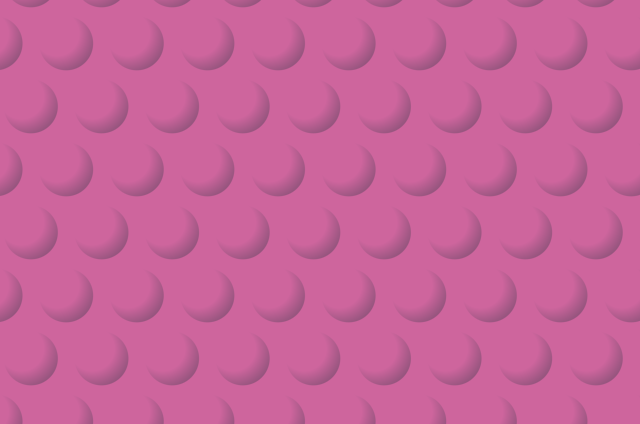
Reproduce this pattern procedurally as a WebGL 2 fragment shader.

```glsl
#version 300 es
precision highp float;

uniform vec2 u_resolution;
out vec4 fragColor;

// Lengths are fractions of the canvas height
const vec2 PITCH = vec2(0.16655, 0.1486);
const vec2 ORIGIN = vec2(0.1561, 0.0061);
const float RADIUS = 0.0635;

// Shading, in units of the ball radius
const vec2 LIGHT_FOCUS = vec2(-0.35, 0.36);
const float SHADE_START = 0.83;
const float SHADE_END = 1.50;

const vec3 PINK = vec3(0.806, 0.396, 0.616);
const vec3 SHADOW = vec3(0.580, 0.330, 0.490);

// Offset from the nearest ball centre; odd rows shift by half a pitch
vec2 ballOffset(vec2 p) {
    vec2 cell = (p - ORIGIN) / PITCH;
    float row = floor(cell.y + 0.5);
    cell.x -= 0.5 * mod(row, 2.0);
    return (fract(cell + 0.5) - 0.5) * PITCH;
}

void main() {
    vec2 p = gl_FragCoord.xy / u_resolution.y;
    float pixel = 1.0 / u_resolution.y;
    vec2 offset = ballOffset(p);

    // Antialiased disc
    float edge = length(offset) - RADIUS;
    float disc = 1.0 - smoothstep(-0.75 * pixel, 0.75 * pixel, edge);

    // Radial falloff away from the lit upper left
    float reach = length(offset / RADIUS - LIGHT_FOCUS);
    float shade = clamp((reach - SHADE_START) / (SHADE_END - SHADE_START), 0.0, 1.0);

    fragColor = vec4(mix(PINK, SHADOW, disc * shade), 1.0);
}
```
